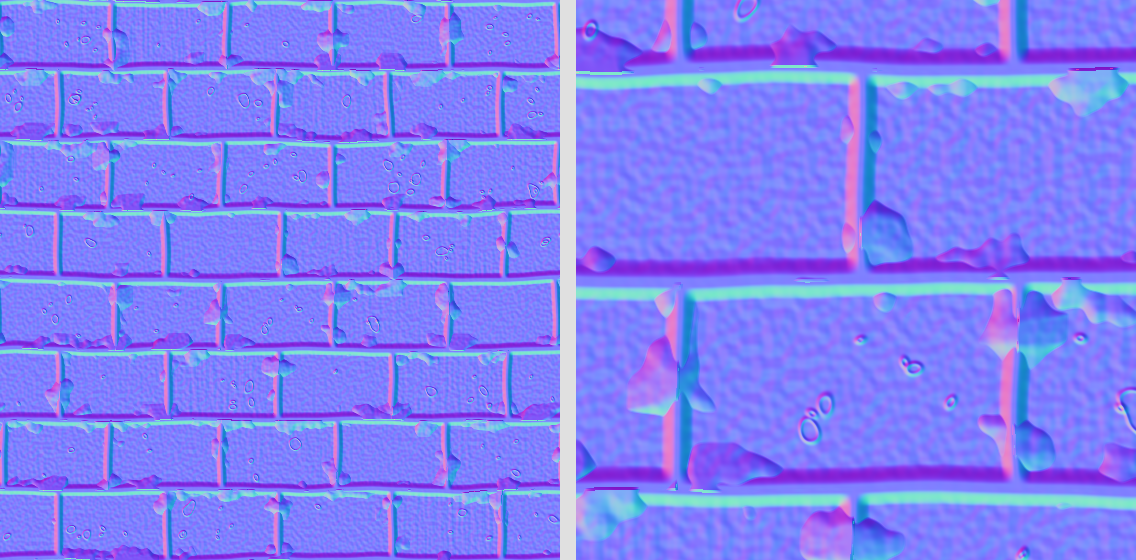
Left, the full canvas; right, a detail of the centre.
Write a WebGL 2 fragment shader that draws this texture map.

```glsl
#version 300 es
precision highp float;
// Tangent-space normal map of a worn brick wall: 5 bricks across, 8 courses down.

uniform vec2 u_resolution;
out vec4 fragColor;

const vec2 BRICKS = vec2(5.0, 8.0);
const float RELIEF = 0.008;      // brick height above the mortar
const float CHIP_SLOPE = 0.36;
const int MAX_PITS = 8;

vec2 hash2(vec2 p) {
  vec3 q = fract(p.xyx * vec3(0.1031, 0.1030, 0.0973));
  q += dot(q, q.yzx + 33.33);
  return fract((q.xx + q.yz) * q.zy);
}

float cornerSlope(vec2 cell, vec2 offset, vec2 period) {
  float angle = 6.2832 * hash2(mod(cell, period) + 7.0).x;
  return dot(vec2(cos(angle), sin(angle)), offset);
}

// Gradient noise that tiles every `period` cells
float gradientNoise(vec2 p, vec2 period) {
  vec2 i = floor(p), f = p - i;
  vec2 u = f * f * f * (f * (f * 6.0 - 15.0) + 10.0);
  vec2 e = vec2(1.0, 0.0);
  float low = mix(cornerSlope(i, f, period), cornerSlope(i + e.xy, f - e.xy, period), u.x);
  float high = mix(cornerSlope(i + e.yx, f - e.yx, period), cornerSlope(i + e.xx, f - e.xx, period), u.x);
  return mix(low, high, u.y);
}

float tiledNoise(vec2 uv, vec2 frequency, float seed) {
  return gradientNoise(uv * frequency + seed, frequency);
}

// Sloping broken surface along an edge; above RELIEF when unbroken
float chipSurface(float edgeDistance, float wear) {
  float amount = 1.15 * smoothstep(0.0, 0.5, wear);
  return CHIP_SLOPE * (edgeDistance - 0.005) + RELIEF * (1.02 - amount);
}

// Grooved oval outlines with a slightly sunken floor
float pits(vec2 p, vec2 middle, vec2 id, float roughness) {
  float depth = 0.0;
  vec2 traits = hash2(id + 51.0);
  int count = int(traits.x * 1.25 * float(MAX_PITS)) - 1;
  vec2 cluster = (hash2(id + 83.0) - 0.5) * vec2(0.06, 0.02);
  for (int i = 0; i < MAX_PITS; i++) {
    if (i >= count) break;
    vec2 seed = id + 13.7 * float(i + 1);
    vec2 place = middle + cluster + (hash2(seed) - 0.5) * vec2(0.11, 0.072);
    vec2 shape = hash2(seed + 29.0);
    float radius = mix(0.0025, 0.013, shape.x * shape.x * shape.x);
    float turn = 6.2832 * shape.y;
    vec2 axis = vec2(cos(turn), sin(turn));
    vec2 d = p - place;
    d = vec2(dot(d, axis), 1.45 * dot(d, vec2(-axis.y, axis.x)));
    float rim = length(d) - radius * (1.0 + 0.7 * roughness);
    float groove = rim / 0.0016;
    depth += 0.0013 * exp(-groove * groove) + 0.0005 * smoothstep(0.001, -0.001, rim);
  }
  return depth;
}

float wallHeight(vec2 uv) {
  // Wavering joints
  vec2 p = uv;
  p.x += 0.006 * tiledNoise(uv, vec2(6.0, 10.0), 0.31);
  p.y += 0.009 * tiledNoise(uv, vec2(5.0, 6.0), 3.43) + 0.002 * tiledNoise(uv, vec2(18.0, 8.0), 1.27);

  // Course, nearest upright joint and brick identity
  float row = floor(p.y * BRICKS.y);
  float wrappedRow = mod(row, BRICKS.y);
  float shift = 0.5 * (1.0 - mod(wrappedRow, 2.0));
  float x = p.x * BRICKS.x - shift;
  float joint = floor(x + 0.5);
  float jitter = 0.08 * (hash2(vec2(mod(joint, BRICKS.x), wrappedRow) + 17.0).x - 0.5);
  float side = (x - joint - jitter) / BRICKS.x;
  float column = joint - (side < 0.0 ? 1.0 : 0.0);
  vec2 id = vec2(mod(column, BRICKS.x), wrappedRow);
  vec2 traits = hash2(id + 5.0);
  vec2 middle = vec2(column + 0.5 + shift, row + 0.5) / BRICKS;

  // Rounded brick profile
  float below = p.y - row / BRICKS.y;
  float above = 1.0 / BRICKS.y - below;
  float beside = abs(side);
  float face = smoothstep(0.003, 0.014, below) * smoothstep(0.002, 0.0105, above)
             * smoothstep(0.001, 0.0092, beside);
  float height = RELIEF * face;

  // Chipped edges, heaviest along the bottom
  float roughness = tiledNoise(uv, vec2(64.0, 56.0), 0.7);
  float wear = tiledNoise(uv, vec2(17.0, 15.0), 2.6) + 0.25 * roughness;
  float sideWear = tiledNoise(uv, vec2(14.0, 24.0), 5.2) + 0.2 * roughness;
  height = min(height, chipSurface(below, wear + 0.30 * traits.x));
  height = min(height, chipSurface(above, 0.22 * traits.y - wear - 0.08));
  height = min(height, chipSurface(beside, sideWear + 0.12 * traits.y));

  // Pits, vertical streaks and fine grain on the face
  float streak = tiledNoise(uv, vec2(150.0, 11.0), 0.4);
  float grain = tiledNoise(uv, vec2(150.0, 140.0), 0.9);
  float surface = 0.0008 * grain + 0.0009 * traits.y * traits.y * streak + 0.0004 * roughness;
  return height + mix(0.15, 1.0, face) * surface - face * pits(p, middle, id, roughness);
}

void main() {
  vec2 uv = gl_FragCoord.xy / u_resolution;
  vec2 e = vec2(0.0009, 0.0);
  vec2 slope = vec2(wallHeight(uv + e.xy) - wallHeight(uv - e.xy),
                    wallHeight(uv + e.yx) - wallHeight(uv - e.yx)) / (2.0 * e.x);
  vec3 normal = normalize(vec3(-slope, 1.0));
  fragColor = vec4(0.5 + 0.5 * normal, 1.0);
}
```
